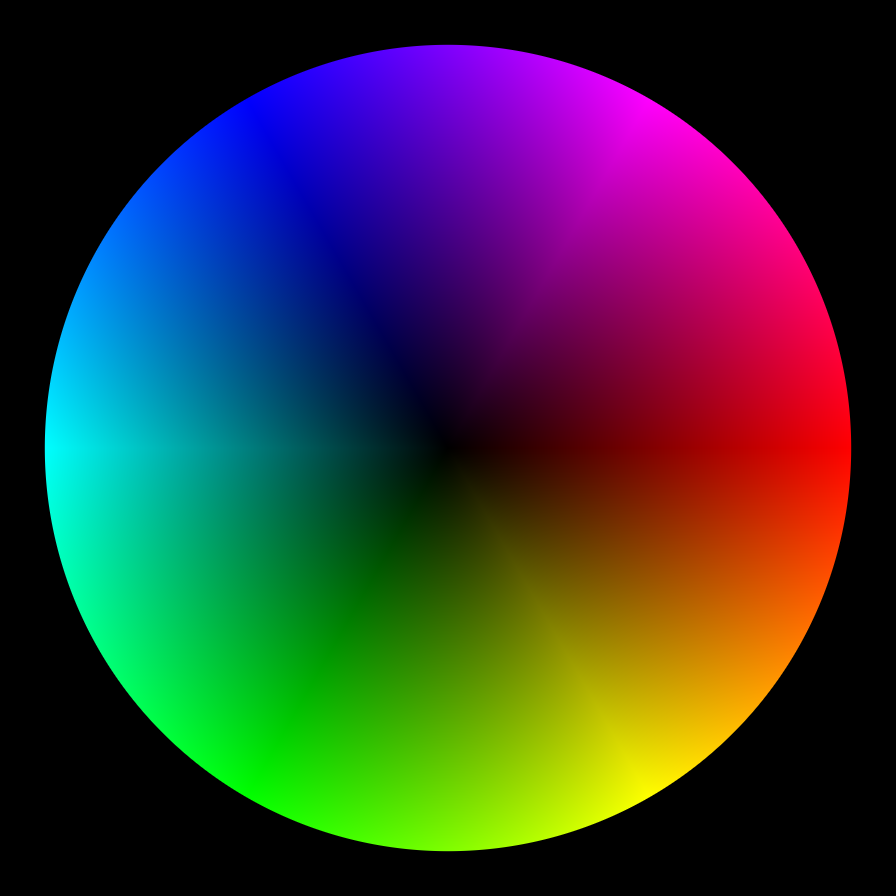
Write a WebGL 1 fragment shader that draws this background.

```glsl
precision highp float;

// A colour wheel on black: hue follows the angle, running clockwise from
// red at the right, and brightness grows linearly from the centre to the rim.
// The disc is cut out with a one-pixel smooth edge.

uniform vec2 u_resolution;

const float TAU = 6.283185;
const float RADIUS = 0.45;

// Fully saturated colour for a hue in turns
vec3 hueToRgb(float hue) {
    vec3 ramp = abs(fract(hue + vec3(0.0, 2.0, 1.0) / 3.0) * 6.0 - 3.0);
    return clamp(ramp - 1.0, 0.0, 1.0);
}

void main() {
    float side = min(u_resolution.x, u_resolution.y);
    vec2 p = (gl_FragCoord.xy - 0.5 * u_resolution) / side;
    float dist = length(p);

    // Clockwise hue; the centre is black, so its angle is arbitrary
    float angle = dist > 0.0 ? atan(-p.y, p.x) : 0.0;
    float brightness = min(dist / RADIUS, 1.0);

    // Rim coverage, smoothed over one pixel
    float disc = clamp((RADIUS - dist) * side + 0.5, 0.0, 1.0);

    gl_FragColor = vec4(hueToRgb(angle / TAU) * brightness * disc, 1.0);
}
```
